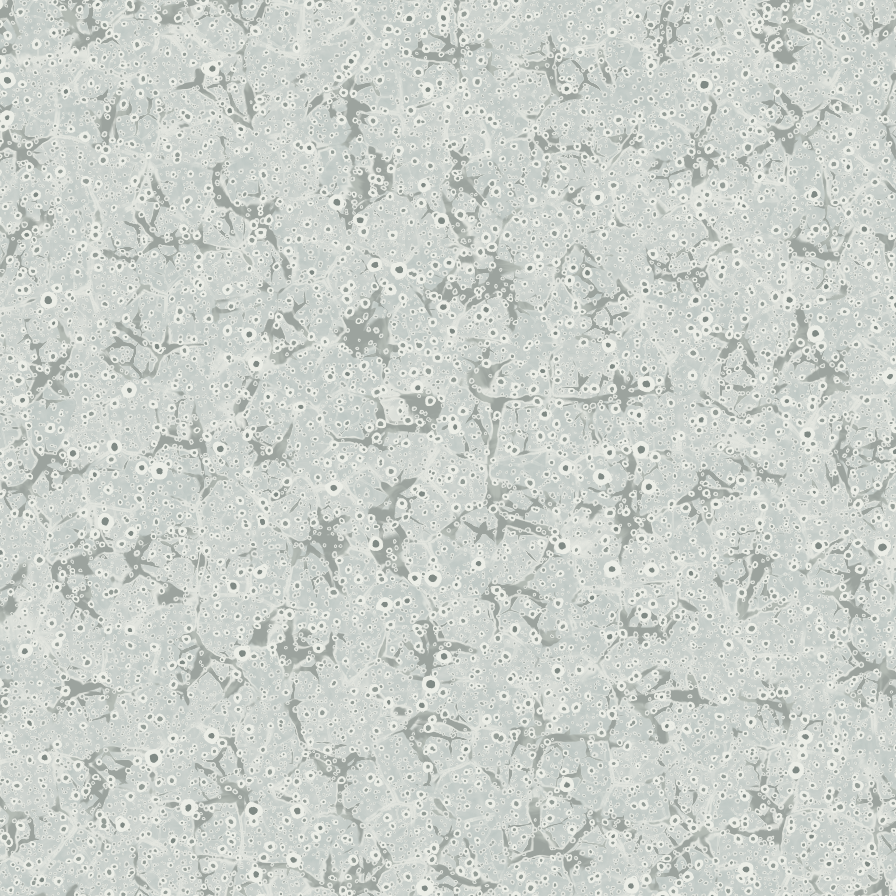
This texture is drawn by a Shadertoy shader. Its source:

```glsl
// Pale grey-green glaze: irregular cells parted by dark gaps and light threads,
// covered with white rings that have dark pits. Warped cellular noise makes the
// cells, layered sines vary the gaps, and jittered grids scatter the rings.

const vec3 FILL_COOL = vec3(0.745, 0.782, 0.768);
const vec3 FILL_WARM = vec3(0.820, 0.838, 0.820);
const vec3 GAP_DARK  = vec3(0.610, 0.638, 0.618);
const vec3 GAP_PALE  = vec3(0.705, 0.732, 0.705);
const vec3 THREAD    = vec3(0.900, 0.908, 0.882);
const vec3 RIM       = vec3(0.925, 0.932, 0.905);
const vec3 RIM_FINE  = vec3(0.885, 0.895, 0.872);
const vec3 PIT       = vec3(0.500, 0.540, 0.520);

vec2 hash2(vec2 p) {
    vec3 q = fract(p.xyx * vec3(0.1031, 0.1030, 0.0973));
    q += dot(q, q.yzx + 33.33);
    return fract((q.xx + q.yz) * q.zy);
}

// Layered, rotated and bent sines, roughly -1 to 1
float waves(vec2 p) {
    float sum = 0.0, amp = 0.55;
    for (int i = 0; i < 5; i++) {
        p = mat2(0.8, 0.6, -0.6, 0.8) * p * 1.7 + 1.3;
        p += 0.7 * sin(p.yx * 0.83 + float(i));
        sum += amp * sin(p.x) * sin(p.y);
        amp *= 0.62;
    }
    return sum;
}

// Cellular noise: x = border measure (second minus first distance), y = cell value
vec2 cellular(vec2 p) {
    vec2 base = floor(p);
    float first = 9.0, second = 9.0, value = 0.0;
    for (int y = -1; y <= 1; y++)
    for (int x = -1; x <= 1; x++) {
        vec2 id = base + vec2(x, y);
        vec2 h = hash2(id);
        float d = length(id + h - p);
        if (d < first) {
            second = first;
            first = d;
            value = hash2(id + 57.0).x;
        } else {
            second = min(second, d);
        }
    }
    return vec2(second - first, value);
}

float disc(float d, float radius, float soft) {
    return 1.0 - smoothstep(radius - soft, radius + soft, d);
}

// Scatter rings of the given radius range, with a dark pit in each
vec3 paintRings(vec3 colour, vec2 p, float scale, float share, vec2 radii,
                vec3 rimColour, float pitStrength, float soft) {
    vec2 base = floor(p * scale);
    float rim = 0.0, pit = 0.0;
    for (int y = -1; y <= 1; y++)
    for (int x = -1; x <= 1; x++) {
        vec2 id = base + vec2(x, y);
        vec2 kind = hash2(id + scale * 3.0);
        float present = step(kind.x, share);
        float radius = mix(radii.x, radii.y, kind.y * kind.y);
        float d = length(p - (id + hash2(id + scale)) / scale);
        float pitRadius = radius * mix(0.32, 0.52, fract(kind.x * 37.0));
        rim = max(rim, present * disc(d, radius, soft));
        pit = max(pit, present * disc(d, pitRadius, soft));
    }
    colour = mix(colour, rimColour, rim);
    return mix(colour, PIT, pit * pitStrength);
}

// Dark gaps, with a light thread along their banks
vec3 paintBorders(vec3 colour, vec3 gapColour, float border, float width, float threadStrength) {
    float thread = 1.0 - smoothstep(0.015, 0.075, abs(border - width - 0.04));
    colour = mix(colour, THREAD, thread * threadStrength);
    float gap = disc(border, width, 0.035) * smoothstep(0.0, 0.05, width);
    return mix(colour, gapColour, gap);
}

void mainImage(out vec4 fragColor, in vec2 fragCoord) {
    vec2 uv = fragCoord / iResolution.y;
    float soft = max(0.0007, 0.5 / iResolution.y);

    // Bend the plane so cells and rings lose their straight sides
    vec2 bend = vec2(waves(uv * 18.0), waves(uv * 18.0 + 40.0));
    vec2 cellUv = uv + 0.006 * bend;
    vec2 ringUv = uv + 0.0014 * vec2(waves(uv * 90.0), waves(uv * 90.0 + 15.0));

    // Cell bodies
    vec2 large = cellular(cellUv * 18.0);
    vec2 small = cellular(cellUv * 40.0 + 11.0);
    float tone = 0.5 + 0.4 * (large.y - 0.5) + 0.4 * waves(uv * 130.0);
    vec3 colour = mix(FILL_COOL, FILL_WARM, clamp(tone, 0.0, 1.0));

    // Fine specks, denser in some cells
    float speckShare = 0.35 + 0.45 * large.y;
    colour = paintRings(colour, ringUv, 190.0, speckShare, vec2(0.0013, 0.0021),
                        RIM_FINE, 0.35, soft);

    // Thin gaps nearly everywhere, a little wider in patches
    float patches = waves(uv * 21.0 + 7.0);
    float wide = 0.15 * smoothstep(-0.20, 0.55, patches);
    float narrow = 0.19 * smoothstep(0.0, 0.65, patches);
    vec3 gapColour = mix(GAP_PALE, GAP_DARK, smoothstep(-0.3, 0.5, waves(uv * 45.0) + patches));
    float threads = smoothstep(-0.5, 0.4, waves(uv * 30.0 + 23.0));
    colour = paintBorders(colour, gapColour, small.x, narrow, 0.45 * threads);
    colour = paintBorders(colour, gapColour, large.x, wide, 0.85 * threads);

    // Rings from small to large
    colour = paintRings(colour, ringUv, 115.0, 0.58, vec2(0.0020, 0.0035), RIM_FINE, 0.60, soft);
    colour = paintRings(colour, ringUv, 62.0, 0.62, vec2(0.0032, 0.0060), RIM, 0.80, soft);
    colour = paintRings(colour, ringUv, 23.0, 0.32, vec2(0.0052, 0.0098), RIM, 1.0, soft);

    fragColor = vec4(colour, 1.0);
}
```
